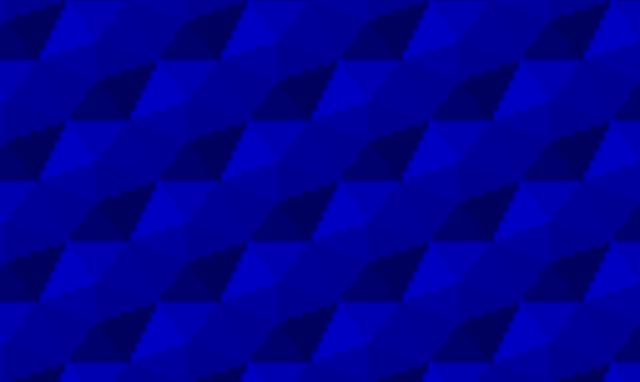
Reproduce this pattern procedurally as a Shadertoy shader.

```glsl
// Draws interlocking blue faceted hexagonal studs with softly stepped edges.

const float GRID_WIDTH = 127.0;          // soft grid cells across the canvas
const vec2 PERIOD = vec2(36.0, 24.0);    // repeat of one stud column, in cells
const vec2 STUD_CENTER = vec2(19.3, 12.0);
const float HEX_RADIUS = 12.0;
const float RIDGE_HALF = 4.0;            // half length of the central ridge

// Offset from the nearest point of a rectangular lattice.
vec2 latticeOffset(vec2 p, vec2 period) {
    return mod(p + 0.5 * period, period) - 0.5 * period;
}

// Offset from the center of the enclosing hexagon; y points down.
vec2 hexOffset(vec2 p, vec2 period, float radius) {
    vec2 q = latticeOffset(p, period);
    bool inside = abs(q.x) + 0.5 * abs(q.y) < radius;
    return inside ? q : latticeOffset(p - 0.5 * period, period);
}

// Blue level of the facet under an offset from the stud center.
float facetShade(vec2 q, float ridge, float radius) {
    vec2 a = abs(q);
    bool upper = q.y < 0.0;
    bool left = q.x < 0.0;
    float capEdge = ridge + a.x * (radius - ridge) / (0.5 * radius);
    float shoulderEdge = ridge - a.x * ridge / radius;

    if (a.y > capEdge) return upper ? 0.69 : 0.43;
    if (a.y > shoulderEdge) {
        return upper ? (left ? 0.76 : 0.60) : (left ? 0.575 : 0.37);
    }
    return left ? 0.62 : 0.565;
}

// Shade sampled at the middle of a grid cell.
float cellShade(vec2 cell) {
    vec2 q = hexOffset(cell + 0.5 - STUD_CENTER, PERIOD, HEX_RADIUS);
    return facetShade(q, RIDGE_HALF, HEX_RADIUS);
}

// Blend the four nearest cells to soften the stepped edges.
float smoothShade(vec2 p) {
    vec2 cell = floor(p - 0.5);
    vec2 t = fract(p - 0.5);
    float top = mix(cellShade(cell), cellShade(cell + vec2(1.0, 0.0)), t.x);
    float bottom = mix(cellShade(cell + vec2(0.0, 1.0)), cellShade(cell + 1.0), t.x);
    return mix(top, bottom, t.y);
}

void mainImage(out vec4 fragColor, in vec2 fragCoord) {
    // Grid coordinates measured from the top left corner.
    vec2 fromTop = vec2(fragCoord.x, iResolution.y - fragCoord.y);
    vec2 p = fromTop / iResolution.x * GRID_WIDTH;
    fragColor = vec4(0.0, 0.0, smoothShade(p), 1.0);
}
```
